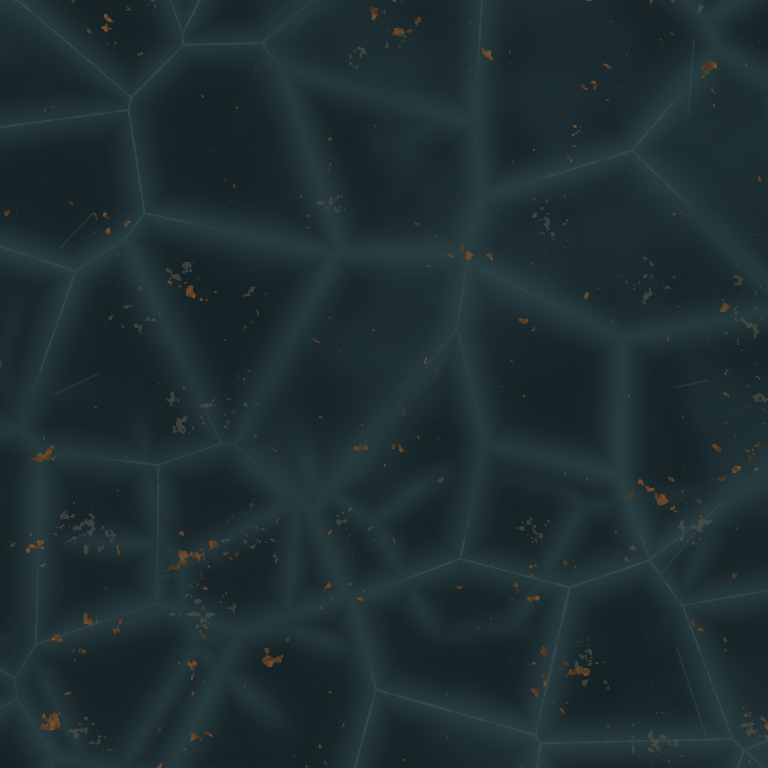
This texture is drawn by a WebGL 2 fragment shader. Its source:

```glsl
#version 300 es
precision highp float;
// Dark teal plate with softly glowing cell seams, hairline cracks and rust flecks.

uniform vec2 u_resolution;
out vec4 fragColor;

const vec3 DEEP_TEAL = vec3(0.085, 0.137, 0.150);
const vec3 MIST_TEAL = vec3(0.128, 0.200, 0.220);
const vec3 SEAM_TEAL = vec3(0.162, 0.248, 0.265);
const vec3 HAIRLINE = vec3(0.22, 0.32, 0.34);
const vec3 RUST_DARK = vec3(0.25, 0.19, 0.13);
const vec3 RUST_LIGHT = vec3(0.56, 0.35, 0.17);
const vec3 DUST = vec3(0.33, 0.32, 0.27);

float hash(vec2 p) {
    return fract(sin(dot(p, vec2(127.1, 311.7))) * 43758.5453);
}

vec2 hash2(vec2 p) {
    return vec2(hash(p), hash(p + vec2(41.3, 17.9)));
}

float noise(vec2 p) {
    vec2 cell = floor(p), f = fract(p);
    f = f * f * (3.0 - 2.0 * f);
    float low = mix(hash(cell), hash(cell + vec2(1, 0)), f.x);
    float high = mix(hash(cell + vec2(0, 1)), hash(cell + vec2(1, 1)), f.x);
    return mix(low, high, f.y);
}

float fbm(vec2 p) {
    float sum = 0.0, amplitude = 0.54;
    for (int i = 0; i < 3; i++) {
        sum += amplitude * noise(p);
        p = mat2(1.6, 1.2, -1.2, 1.6) * p + 7.3;
        amplitude *= 0.52;
    }
    return sum;
}

// Distance to the nearest Voronoi border, in canvas units.
float seamDistance(vec2 uv, float scale, float seed) {
    vec2 p = uv * scale, base = floor(p);
    vec2 nearest = vec2(0.0);
    float best = 9.0;
    for (int y = -1; y <= 1; y++)
    for (int x = -1; x <= 1; x++) {
        vec2 cell = base + vec2(x, y);
        vec2 offset = cell + hash2(cell + seed) - p;
        float d = dot(offset, offset);
        if (d < best) { best = d; nearest = offset; }
    }
    float border = 9.0;
    for (int y = -2; y <= 2; y++)
    for (int x = -2; x <= 2; x++) {
        vec2 cell = base + vec2(x, y);
        vec2 offset = cell + hash2(cell + seed) - p;
        vec2 between = offset - nearest;
        if (dot(between, between) > 1e-5)
            border = min(border, dot(0.5 * (nearest + offset), normalize(between)));
    }
    return border / scale;
}

float glow(float d, float width) {
    return 0.65 * exp(-d * d / (width * width)) + 0.35 * exp(-d / (0.7 * width));
}

float hairline(float d) {
    return 1.0 - smoothstep(0.0003, 0.0019, d);
}

// Soft round patches scattered on a jittered grid; keep is the share of cells used.
float patches(vec2 uv, float scale, float keep, float seed) {
    vec2 p = uv * scale, base = floor(p);
    float density = 0.0;
    for (int y = -1; y <= 1; y++)
    for (int x = -1; x <= 1; x++) {
        vec2 cell = base + vec2(x, y);
        float radius = mix(0.25, 0.65, hash(cell + seed + 5.7));
        float d = length(cell + hash2(cell + seed) - p) / radius;
        float present = step(hash(cell + seed + 9.1), keep);
        density = max(density, present * (1.0 - smoothstep(0.1, 1.0, d)));
    }
    return density;
}

// Short straight scratches, at most one per grid cell.
float scratches(vec2 uv, float scale, float keep) {
    vec2 cell = floor(uv * scale), p = fract(uv * scale) - 0.5;
    float angle = 6.2832 * hash(cell + 3.3);
    vec2 along = vec2(cos(angle), sin(angle));
    float halfLength = mix(0.08, 0.3, hash(cell + 6.1));
    float t = clamp(dot(p, along), -halfLength, halfLength);
    return step(hash(cell + 8.7), keep) * hairline(length(p - along * t) / scale);
}

void main() {
    vec2 uv = gl_FragCoord.xy / min(u_resolution.x, u_resolution.y);

    // Cloudy base
    float cloud = smoothstep(0.42, 0.8, fbm(uv * 5.0 + 3.0));
    float mottle = fbm(uv * 34.0) - 0.5;
    vec3 color = mix(DEEP_TEAL, MIST_TEAL, 0.7 * cloud) * (1.0 + 0.10 * mottle);

    // Main seams, and fainter ones that come and go
    float mainSeam = seamDistance(uv, 4.6, 2.0);
    float faintSeam = seamDistance(uv + 0.37, 5.5, 31.0);
    float strength = mix(0.6, 1.0, noise(uv * 6.0 + 11.0));
    float faintMask = smoothstep(0.48, 0.75, noise(uv * 3.5 + 20.0));
    float seamGlow = max(strength * glow(mainSeam, 0.027), 0.7 * faintMask * glow(faintSeam, 0.022));
    color = mix(color, SEAM_TEAL, seamGlow);

    // Hairline cracks along the seams, and loose scratches
    float wobble = 0.0016 * (noise(uv * 110.0) - 0.5);
    float crackMask = smoothstep(0.35, 0.65, noise(uv * 5.0 + 40.0));
    float crack = crackMask * hairline(abs(mainSeam + wobble));
    color = mix(color, HAIRLINE, 0.55 * crack + 0.35 * scratches(uv, 5.0, 0.3));

    // Fine pale dust in patches
    float dustDensity = patches(uv, 8.0, 0.35, 60.0);
    float dustGrain = fbm(uv * 125.0 + 50.0);
    float dust = smoothstep(0.0, 0.09, dustGrain - mix(0.86, 0.57, dustDensity));
    color = mix(color, DUST, 0.6 * dust);

    // Ragged rust flecks, dense in patches and sparse elsewhere
    float rustDensity = patches(uv, 9.0, 0.45, 90.0);
    float rustGrain = fbm(uv * 72.0 + 80.0);
    float rust = smoothstep(0.0, 0.05, rustGrain - mix(0.79, 0.61, rustDensity));
    vec3 rustColor = mix(RUST_DARK, RUST_LIGHT, noise(uv * 190.0) * mix(0.6, 1.0, rustDensity));
    color = mix(color, rustColor, 0.9 * rust);

    fragColor = vec4(color, 1.0);
}
```
